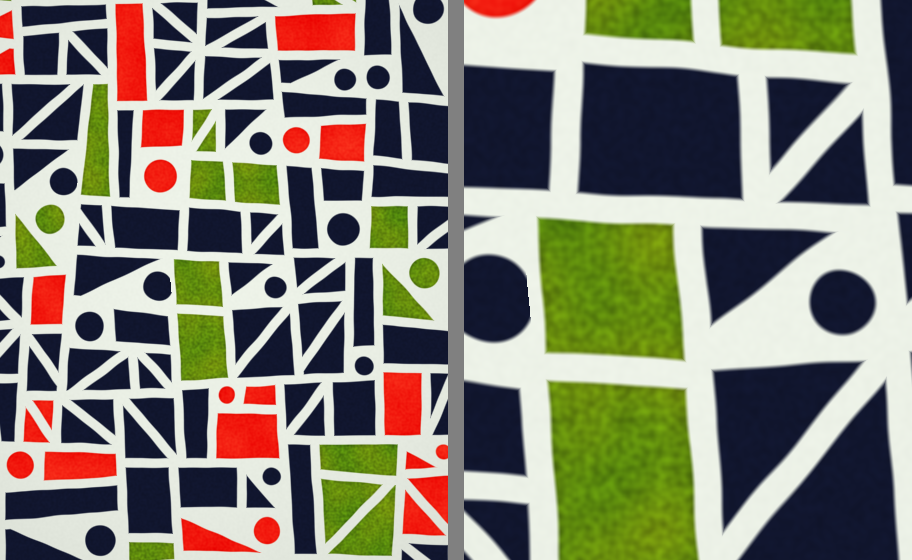
Left: the whole. Right: its middle third, enlarged.
Write a Shadertoy shader that draws this pattern.

```glsl
// Cut-paper style packing of slanted bars, quads, triangles and discs on pale paper.
// A random pinwheel tiling without through lines is cut again by tilted lines;
// every piece is inset by a gap and filled with navy, red or green crayon.

#define GRID 0.170      // mean tile side, in canvas heights
#define JITTER 0.56     // wander of the tile walls, in tiles
#define TILT 0.20       // slant range of walls and cuts
#define GAP 0.0086      // half of the paper gap between pieces
#define SOFT 0.0017     // half width of the edge blend
#define WOBBLE 0.0022   // hand-drawn waviness
#define DISC_MAX 0.029  // largest disc radius
#define SEED 23.0
#define NAVY vec3(0.065, 0.085, 0.18)
#define RED vec3(0.95, 0.10, 0.055)
#define GREEN vec3(0.39, 0.55, 0.05)
#define PAPER vec3(0.90, 0.92, 0.88)

struct Piece { float d; vec2 lo, hi; float id; };

float hash(vec2 k) {
    vec3 q = fract((k.xyx + SEED) * 0.1031);
    q += dot(q, q.yzx + 33.33);
    return fract((q.x + q.y) * q.z);
}

float corner(vec2 cell, vec2 offset) {
    float a = 6.2832 * hash(cell);
    return dot(vec2(cos(a), sin(a)), offset);
}

float gradientNoise(vec2 p) {
    vec2 i = floor(p), f = p - i, u = f * f * (3.0 - 2.0 * f), e = vec2(1, 0);
    return mix(mix(corner(i, f), corner(i + e, f - e), u.x),
               mix(corner(i + e.yx, f - e.yx), corner(i + 1.0, f - 1.0), u.x), u.y);
}

// Lattice point that carries one wall of the tiling
vec2 node(vec2 g) {
    return GRID * (g + JITTER * (vec2(hash(g), hash(g + 71.3)) - 0.5));
}

float wall(vec2 p, vec2 g, vec2 axis) {
    float slant = TILT * (hash(g + 37.7) - 0.5);
    return dot(p - node(g), normalize(axis + slant * axis.yx));
}

// Tile between four nodes; wall directions alternate like a pinwheel
Piece tileAt(vec2 p, vec2 g) {
    vec2 X = vec2(1, 0), Y = vec2(0, 1);
    bool even = mod(g.x + g.y, 2.0) < 0.5;
    vec2 left = even ? g : g + Y, right = even ? g + 1.0 : g + X;
    vec2 base = even ? g + X : g, top = even ? g + Y : g + 1.0;
    float d = max(max(-wall(p, left, X), wall(p, right, X)),
                  max(-wall(p, base, Y), wall(p, top, Y)));
    return Piece(d, vec2(node(left).x, node(base).y),
                 vec2(node(right).x, node(top).y), hash(g + 5.1));
}

// Divides a piece at fraction t along an axis; true on the far side
bool cut(inout Piece s, vec2 p, vec2 axis, float t) {
    vec2 mid = mix(s.lo, s.hi, mix(vec2(0.5), vec2(t), axis));
    float slant = 1.3 * TILT * (hash(vec2(s.id * 917.0, 3.0)) - 0.5);
    float side = dot(p - mid, normalize(axis + slant * axis.yx));
    s.d = max(s.d, -abs(side));
    if (side > 0.0) s.lo = mix(s.lo, mid, axis);
    else s.hi = mix(s.hi, mid, axis);
    s.id = hash(vec2(s.id * 917.0, side > 0.0 ? 11.0 : 29.0));
    return side > 0.0;
}

float disc(vec2 p, vec2 c, float room) {
    return length(p - c) - clamp(room - GAP, 0.006, DISC_MAX);
}

// Final form of a piece: bar with a disc at its end, triangles, or plain quad
float shape(Piece s, vec2 p) {
    vec2 size = s.hi - s.lo;
    vec2 axis = size.x > size.y ? vec2(1, 0) : vec2(0, 1);
    float thin = min(size.x, size.y), aspect = max(size.x, size.y) / thin;
    float pick = hash(vec2(s.id * 531.0, 7.0));
    if (aspect > 1.9 && pick < 0.32) {
        if (!cut(s, p, axis, 1.0 / aspect)) return disc(p, 0.5 * (s.lo + s.hi), 0.47 * thin);
    } else if (aspect < 2.5 && pick < 0.74) {
        float flip = hash(vec2(s.id * 531.0, 17.0)) < 0.5 ? 1.0 : -1.0;
        vec2 mid = 0.5 * (s.lo + s.hi);
        float side = dot(p - mid, normalize(vec2(size.y, flip * size.x)));
        vec2 dir = (side > 0.0 ? 1.0 : -1.0) * vec2(1, flip);
        float inradius = 0.5 * (size.x + size.y - length(size));
        if (side > 0.0 && hash(vec2(s.id * 531.0, 43.0)) < 0.42)
            return disc(p, mid + dir * (0.5 * size - inradius), inradius);
        s.d = max(s.d, -abs(side));
    }
    return s.d + GAP;
}

void mainImage(out vec4 fragColor, in vec2 fragCoord) {
    vec2 uv = fragCoord / iResolution.xy, q = fragCoord / iResolution.y;
    vec2 p = q + WOBBLE * vec2(gradientNoise(q * 24.0), gradientNoise(q * 24.0 + 40.0));

    // Find the tile that holds this point
    Piece s = Piece(9.0, vec2(0), vec2(1), 0.0);
    vec2 home = floor(p / GRID), tile = home;
    for (int k = 0; k < 9; k++) {
        vec2 g = home + vec2(k % 3, k / 3) - 1.0;
        Piece t = tileAt(p, g);
        if (t.d < s.d) { s = t; tile = g; }
    }

    // Cut large tiles; evenly spread tones keep the colour shares steady
    float tone = fract(dot(tile, vec2(0.7549, 0.5698)) + 0.21);
    for (int k = 0; k < 2; k++) {
        vec2 size = s.hi - s.lo;
        if (size.x * size.y < 0.0155) break;
        bool wide = size.x > size.y;
        if (max(size.x, size.y) < 1.5 * min(size.x, size.y)) wide = hash(vec2(s.id * 733.0, 2.0)) < 0.6;
        float t = mix(0.29, 0.71, hash(vec2(s.id * 733.0, 13.0)));
        bool far = cut(s, p, wide ? vec2(1, 0) : vec2(0, 1), t);
        if (k == 0 && far) tone = fract(tone + 0.5);
    }
    float d = shape(s, p);

    // Crayon grain, darker rims and paper shading
    float grain = gradientNoise(q * 210.0) + 0.6 * gradientNoise(q * 95.0);
    float patches = gradientNoise(q * 17.0);
    float rim = smoothstep(-0.006, 0.0, d);
    vec3 ink = NAVY * (1.0 + 0.12 * grain);
    if (tone > 0.85) ink = GREEN * (1.0 + 0.24 * grain - 0.12 * rim) + vec3(0.16, 0.06, 0.0) * patches;
    else if (tone > 0.69) ink = RED + vec3(0.03, 0.10, 0.06) * (0.6 * grain + patches) - 0.03 * rim;
    float shade = length((uv - vec2(0.48, 0.56)) * vec2(0.9, 1.0));
    vec3 paper = PAPER * (1.035 - 0.16 * shade * shade + 0.012 * grain);
    fragColor = vec4(mix(ink, paper, smoothstep(-SOFT, SOFT, d)), 1.0);
}
```
